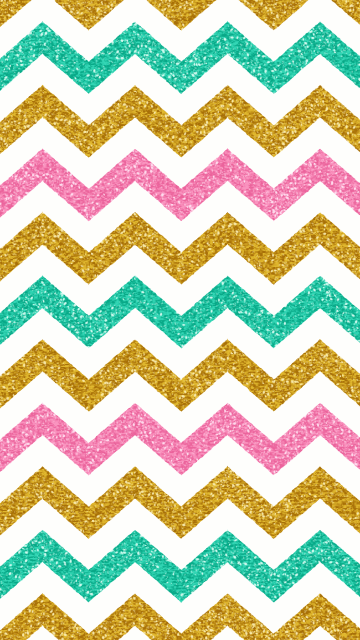
Reproduce this pattern procedurally as a Shadertoy shader.

```glsl
// Lengths are fractions of the canvas width
const float ZIG_PERIOD = 0.257;
const float ZIG_HEIGHT = 0.1115;
const float PEAK_X = 0.375;
const float FIRST_PEAK = 0.060;
const float ROW_PITCH = 0.1765;
const float BAND_HEIGHT = 0.0895;
const vec3 PAPER = vec3(0.995, 0.995, 0.99);

float hash(vec2 p) {
    return fract(sin(dot(p, vec2(127.1, 311.7))) * 43758.5453);
}

float valueNoise(vec2 p) {
    vec2 cell = floor(p);
    vec2 f = fract(p);
    f = f * f * (3.0 - 2.0 * f);
    float low = mix(hash(cell), hash(cell + vec2(1.0, 0.0)), f.x);
    float high = mix(hash(cell + vec2(0.0, 1.0)), hash(cell + vec2(1.0, 1.0)), f.x);
    return mix(low, high, f.y);
}

// 0 at each peak, 1 at each valley
float zigzag(float x) {
    return 2.0 * abs(fract((x - PEAK_X) / ZIG_PERIOD + 0.5) - 0.5);
}

// Scattered, tilted flakes; returns the strongest coverage nearby
float flakes(vec2 p, float cellSize, float density, float pixel) {
    vec2 q = p / cellSize;
    vec2 home = floor(q);
    float soft = max(pixel / cellSize, 0.08);
    float cover = 0.0;
    for (int j = -1; j <= 1; j++) {
        for (int i = -1; i <= 1; i++) {
            vec2 cell = home + vec2(i, j);
            vec2 jitter = vec2(hash(cell + 3.7), hash(cell + 19.3));
            float angle = 6.2832 * hash(cell + 41.9);
            float c = cos(angle), s = sin(angle);
            vec2 d = mat2(c, -s, s, c) * (q - cell - jitter);
            float radius = mix(0.22, 0.50, hash(cell + 57.1));
            float dist = length(d * vec2(1.0, 1.45)) - radius;
            float present = step(hash(cell + 73.3), density);
            cover = max(cover, present * (1.0 - smoothstep(-soft, soft, dist)));
        }
    }
    return cover;
}

// Fine grain between a dark and a light tone, topped with bright flakes
vec3 glitter(vec2 p, vec3 dark, vec3 light, vec3 spark, float pixel) {
    float grain = 0.6 * valueNoise(p * vec2(150.0, 230.0))
                + 0.4 * valueNoise(p * vec2(290.0, 330.0) + 17.0);
    vec3 color = mix(dark, light, smoothstep(0.2, 0.8, grain));
    float patches = valueNoise(p * vec2(13.0, 17.0) + 5.0);
    float density = mix(0.10, 0.48, patches);
    color = mix(color, spark, 0.50 * flakes(p + 2.3, 0.0062, density, pixel));
    return mix(color, spark, 0.90 * flakes(p, 0.0095, density * 0.75, pixel));
}

// Row colours cycle through teal, gold, pink, gold
vec3 rowGlitter(vec2 p, float row, float pixel) {
    vec3 dark = vec3(0.66, 0.44, 0.03);
    vec3 light = vec3(0.88, 0.72, 0.18);
    vec3 spark = vec3(0.98, 0.93, 0.70);
    float turn = mod(row, 4.0);
    if (turn < 0.5) {
        dark = vec3(0.03, 0.66, 0.53);
        light = vec3(0.20, 0.84, 0.71);
        spark = vec3(0.86, 0.99, 0.95);
    } else if (abs(turn - 2.0) < 0.5) {
        dark = vec3(0.92, 0.39, 0.61);
        light = vec3(0.98, 0.58, 0.75);
        spark = vec3(1.0, 0.89, 0.95);
    }
    return glitter(p, dark, light, spark, pixel);
}

void mainImage(out vec4 fragColor, in vec2 fragCoord) {
    float pixel = 1.0 / iResolution.x;
    vec2 p = vec2(fragCoord.x, iResolution.y - fragCoord.y) * pixel;

    // Nearest chevron row and vertical offset from its centre line
    float center = FIRST_PEAK + 0.5 * BAND_HEIGHT + ZIG_HEIGHT * zigzag(p.x);
    float v = (p.y - center) / ROW_PITCH;
    float row = floor(v + 0.5);
    float offset = (v - row) * ROW_PITCH;

    // Convert vertical distance to perpendicular, with slightly worn edges
    float slope = 2.0 * ZIG_HEIGHT / ZIG_PERIOD;
    float dist = (abs(offset) - 0.5 * BAND_HEIGHT) / sqrt(1.0 + slope * slope);
    dist += 0.0022 * (valueNoise(p * 160.0 + 31.0) - 0.5);
    float band = 1.0 - smoothstep(-0.7 * pixel, 0.7 * pixel, dist);

    vec3 color = mix(PAPER, rowGlitter(p, row, pixel), band);
    fragColor = vec4(color, 1.0);
}
```
